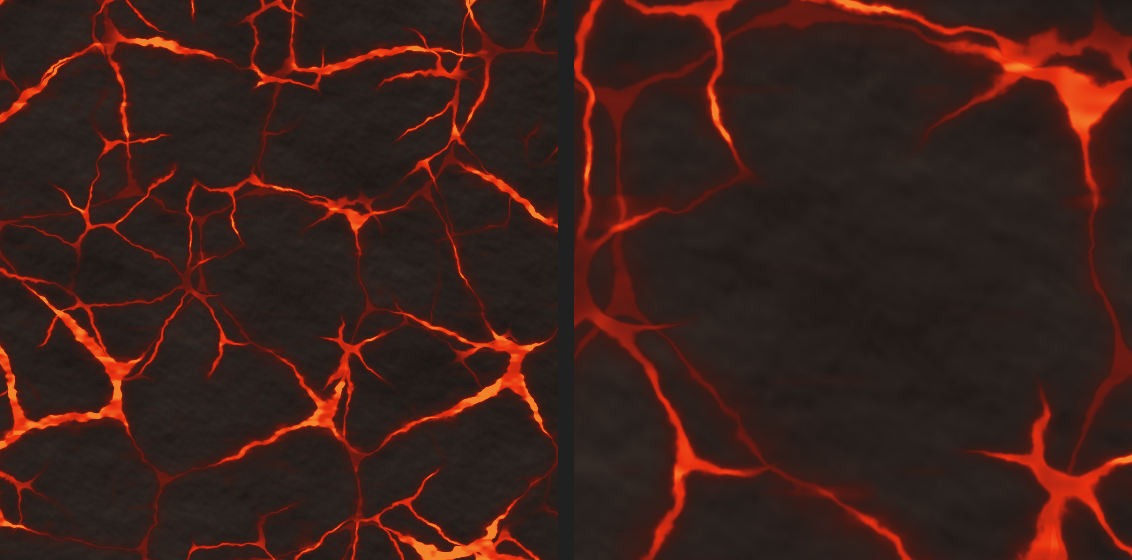
Left: the whole. Right: its middle third, enlarged.
A Shadertoy shader for this texture:

```glsl
// Glowing lava cracks in dark, rough volcanic rock.
// Two warped Voronoi edge networks (main cracks and broken side cracks) give a
// heat value, which a colour ramp turns from rock through ember red to orange.

const vec3 ROCK = vec3(0.153, 0.124, 0.110);
const vec3 RAMP[5] = vec3[5](
    vec3(0.25, 0.10, 0.08), vec3(0.42, 0.10, 0.07), vec3(0.64, 0.14, 0.08),
    vec3(0.91, 0.18, 0.06), vec3(0.95, 0.50, 0.16));

const vec2  MAIN_CELLS  = vec2(3.5, 4.7);    // cells per canvas height
const vec2  SIDE_CELLS  = vec2(6.5, 10.5);
const float JITTER      = 0.88;
const float JUNCTION    = 32.0;              // lower swells the junctions more
const float THIN_WIDTH  = 0.0011;
const float THICK_WIDTH = 0.0075;
const float SIDE_WIDTH  = 0.0022;
const float EDGE_BLUR   = 0.0016;
const float GLOW_REACH  = 0.0075;
const float RELIEF      = 1.25;

vec2 hash2(vec2 p) {
    vec3 q = fract(vec3(p.xyx) * vec3(0.1031, 0.1030, 0.0973));
    q += dot(q, q.yzx + 33.33);
    return fract((q.xx + q.yz) * q.zy);
}

float noise(vec2 p) {
    vec2 i = floor(p), f = fract(p);
    f = f * f * (3.0 - 2.0 * f);
    float low  = mix(hash2(i).x, hash2(i + vec2(1, 0)).x, f.x);
    float high = mix(hash2(i + vec2(0, 1)).x, hash2(i + vec2(1, 1)).x, f.x);
    return mix(low, high, f.y);
}

float fbm(vec2 p) {
    float sum = 0.0, amp = 0.5;
    for (int i = 0; i < 5; i++) {
        sum += amp * noise(p);
        p = mat2(1.6, 1.2, -1.2, 1.6) * p + 7.3;
        amp *= 0.55;
    }
    return sum;
}

vec2 warp(vec2 p, float freq) {
    return vec2(fbm(p * freq + 3.7), fbm(p * freq + 41.2)) - 0.6;
}

// Distance to the nearest cell border, in canvas units; a smooth minimum
// makes the value dip below zero where borders meet.
float crackDistance(vec2 p, vec2 cells, float seed) {
    vec2 base = floor(p * cells), nearest = vec2(0.0);
    float best = 1e3;
    for (int y = -2; y <= 2; y++)
    for (int x = -2; x <= 2; x++) {
        vec2 id = base + vec2(x, y);
        vec2 r = (id + 0.5 + JITTER * (hash2(id + seed) - 0.5)) / cells - p;
        if (dot(r, r) < best) { best = dot(r, r); nearest = r; }
    }
    float sum = 0.0, k = JUNCTION * cells.x;
    for (int y = -2; y <= 2; y++)
    for (int x = -2; x <= 2; x++) {
        vec2 id = base + vec2(x, y);
        vec2 r = (id + 0.5 + JITTER * (hash2(id + seed) - 0.5)) / cells - p;
        vec2 gap = r - nearest;
        if (dot(gap, gap) > 1e-7)
            sum += exp(-k * dot(0.5 * (r + nearest), normalize(gap)));
    }
    return -log(max(sum, 1e-30)) / k;
}

float core(float d, float width) {
    return 1.0 - smoothstep(width - EDGE_BLUR, width + EDGE_BLUR, d);
}

float glow(float d, float width, float reach) {
    return exp(-max(d - width, 0.0) / reach);
}

vec3 rockColor(vec2 p) {
    vec2 q = mat2(0.87, 0.5, -0.5, 0.87) * p * vec2(13.0, 17.0);
    float slope = fbm(q) - fbm(q + vec2(0.07, -0.09));
    float patches = 0.88 + 0.24 * noise(p * 6.0 + 12.0);
    return ROCK * patches * (1.0 + RELIEF * slope);
}

vec3 heatColor(vec3 color, float heat) {
    for (int i = 0; i < 5; i++)
        color = mix(color, RAMP[i], clamp(heat * 5.0 - float(i), 0.0, 1.0));
    return color;
}

void mainImage(out vec4 fragColor, in vec2 fragCoord) {
    vec2 p = fragCoord / iResolution.y;
    vec2 bent = p + 0.075 * warp(p, 5.0) + 0.013 * warp(p, 30.0);
    float grain = noise(p * vec2(75.0, 140.0));

    // Main cracks: width and strength wander along their length
    float dMain = crackDistance(bent, MAIN_CELLS, 19.0);
    float power = smoothstep(0.22, 0.85, noise(p * 6.5 + 5.0));
    float width = mix(THIN_WIDTH, THICK_WIDTH, power * power) * (0.7 + 0.6 * grain);
    float level = mix(0.45, 1.0, smoothstep(0.0, 0.35, power));
    float heat = level * (0.40 * core(dMain, width)
               + (0.30 + 0.22 * grain) * glow(dMain, width, GLOW_REACH));

    // Side cracks: thin, tapering and broken, denser beside the main ones
    float dSide = crackDistance(bent + 0.02 * warp(p, 16.0), SIDE_CELLS, 53.0);
    float alive = noise(p * 8.0 + 27.0) + 0.16 * glow(dMain, 0.0, 0.04);
    alive = smoothstep(0.50, 0.82, alive);
    float sideWidth = SIDE_WIDTH * alive;
    float sideHeat = alive * (0.38 * core(dSide, sideWidth)
                   + (0.28 + 0.2 * grain) * glow(dSide, sideWidth, 0.6 * GLOW_REACH));
    heat = max(heat, sideHeat);

    // Orange veins inside the hottest parts, faint embers around them
    float vein = smoothstep(0.48, 0.82, noise(bent * vec2(28.0, 42.0) + 9.0));
    heat += 0.24 * vein * smoothstep(0.55, 0.8, heat);
    float ember = smoothstep(0.76, 0.96, noise(p * vec2(22.0, 75.0)));
    heat += 0.22 * ember * glow(dMain, 0.0, 0.035);

    fragColor = vec4(heatColor(rockColor(p), heat), 1.0);
}
```
